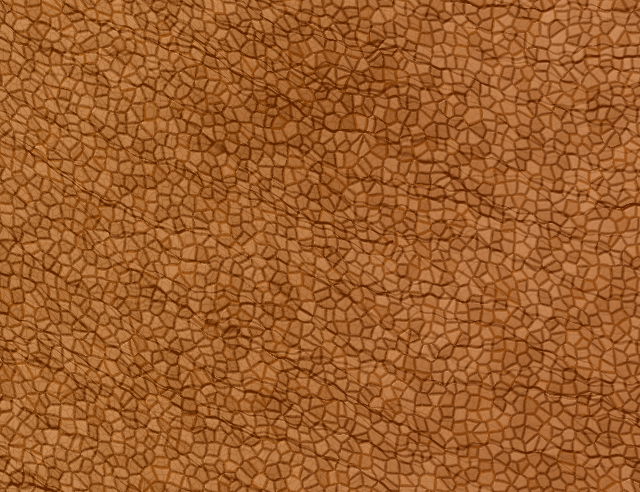
Write a WebGL 1 fragment shader that draws this texture.

```glsl
precision highp float;
uniform vec2 u_resolution;

// Palette, from groove to worn highlight
const vec3 GROOVE = vec3(0.46, 0.225, 0.04);
const vec3 TAN = vec3(0.665, 0.415, 0.20);
const vec3 HIGHLIGHT = vec3(0.83, 0.59, 0.38);
const vec3 DYE = vec3(0.70, 0.37, 0.06);

// Feature sizes, as cells per canvas height
const float GRAIN_SCALE = 41.0;
const float WRINKLE_SCALE = 70.0;
const vec2 LONG_CREASE = vec2(3.2, 11.0);
const vec2 SHORT_CREASE = vec2(8.0, 21.0);
const float LONG_WIDTH = 0.0050;
const float SHORT_WIDTH = 0.0036;

// Tone and lighting
const float BASE_TONE = 0.17;
const float GRAIN_TONE = 0.50;
const float CREASE_TONE = 0.46;
const float RELIEF = 0.26;
const vec2 LIGHT_STEP = vec2(-0.0012, 0.0020);
const vec2 STAIN_CENTER = vec2(0.68, 0.78);

vec2 hash2(vec2 cell) {
  vec2 k = vec2(dot(cell, vec2(127.1, 311.7)), dot(cell, vec2(269.5, 183.3)));
  return fract(sin(k) * 43758.55);
}

// Offsets to the nearest (xy) and second nearest (zw) cell site
vec4 nearestSites(vec2 p) {
  vec2 cell = floor(p);
  vec4 sites = vec4(9.0);
  float first = 99.0;
  float second = 99.0;
  for (int j = -1; j <= 1; j++) {
    for (int i = -1; i <= 1; i++) {
      vec2 c = cell + vec2(float(i), float(j));
      vec2 r = c + 0.08 + 0.84 * hash2(c) - p;
      float d = dot(r, r);
      if (d < first) {
        second = first;
        first = d;
        sites = vec4(r, sites.xy);
      } else if (d < second) {
        second = d;
        sites.zw = r;
      }
    }
  }
  return sites;
}

float borderDistance(vec4 sites) {
  return dot(0.5 * (sites.xy + sites.zw), normalize(sites.zw - sites.xy));
}

// Layered sines bend straight cell borders into natural lines
vec2 wobble(vec2 p) {
  vec2 w = 0.014 * sin(p.yx * vec2(17.0, 13.0) + p * 5.0 + vec2(0.4, 2.1));
  w += 0.005 * sin(p.yx * vec2(53.0, 47.0) + p * 19.0 + vec2(1.7, 0.3));
  return w + 0.0022 * sin(p.yx * vec2(139.0, 151.0) + p * 43.0);
}

// Pull direction: steep on the left, nearly level on the right
vec2 flow(vec2 p) {
  return vec2(p.x, p.y + 0.62 * p.x - 0.18 * p.x * p.x);
}

// Borders of stretched cells, with an even width on the canvas
float crease(vec2 p, vec2 scale, float width) {
  vec4 sites = nearestSites(p * scale);
  vec2 normal = normalize(sites.zw - sites.xy);
  float d = borderDistance(sites) / length(normal * scale);
  float along = smoothstep(0.15, 0.8, abs(normal.y));
  return (1.0 - smoothstep(0.0006, width, d)) * along;
}

float creases(vec2 p) {
  vec2 q = flow(p + wobble(p));
  float fade = 0.62 + 0.38 * sin(q.x * 7.0 + 3.0 * sin(q.y * 9.0));
  float long1 = crease(q, LONG_CREASE, LONG_WIDTH) * (0.55 + 0.45 * fade);
  float short1 = crease(q + 3.7, SHORT_CREASE, SHORT_WIDTH) * fade;
  return max(long1, 0.7 * short1);
}

vec2 grainSpace(vec2 p) {
  vec2 q = p + 0.35 * wobble(p);
  return vec2(q.x, mix(q.y, flow(q).y, 0.4)) * GRAIN_SCALE;
}

float grainHeight(vec4 sites) {
  return smoothstep(0.0, 0.23, borderDistance(sites));
}

void main() {
  vec2 p = gl_FragCoord.xy / u_resolution.y;
  float right = smoothstep(0.1, 1.2, p.x);

  // Pebbled grain and the folds that cut through it
  vec2 g = grainSpace(p);
  vec4 sites = nearestSites(g);
  vec2 grainRandom = hash2(floor(g + sites.xy) + 31.0);
  float grain = grainHeight(sites);
  float fold = creases(p);

  // Slope toward the light
  vec2 lit = p + LIGHT_STEP;
  float litHeight = grainHeight(nearestSites(grainSpace(lit))) - creases(lit);
  float slope = grain - fold - litHeight;

  // Fine wrinkles, strongest on the left
  float wrinkle = borderDistance(nearestSites(flow(p + wobble(p)) * WRINKLE_SCALE));
  wrinkle = 1.0 - smoothstep(0.0, 0.16, wrinkle);

  // Broad unevenness and the worn dark stain
  float mottle = sin(p.x * 6.0 + 2.0 * sin(p.y * 5.0)) * sin(p.y * 7.0 - p.x * 3.0 + 1.0);
  vec2 away = (p - STAIN_CENTER) * vec2(3.2, 5.0);
  float stain = exp(-dot(away, away));
  float broad = 0.05 * mottle - 0.20 * stain + 0.10 * (p.y - 0.4) - 0.04 * right;

  float tone = BASE_TONE + GRAIN_TONE * grain + 0.30 * (grainRandom.x - 0.4);
  tone += RELIEF * slope * mix(1.15, 0.8, right) - CREASE_TONE * fold;
  tone += broad - mix(0.20, 0.08, right) * wrinkle;
  tone = clamp(tone, -0.22, 1.15);

  // Tone ramp, with saturated dye left in some grooves
  vec3 color = tone < 0.5 ? mix(GROOVE, TAN, tone * 2.0) : mix(TAN, HIGHLIGHT, tone * 2.0 - 1.0);
  float dyed = (1.0 - grain) * (1.0 - fold) * smoothstep(0.45, 0.95, grainRandom.y);
  color = mix(color, DYE, 0.5 * dyed);
  color += vec3(0.0, -0.008, 0.012) * right;
  gl_FragColor = vec4(color, 1.0);
}
```
